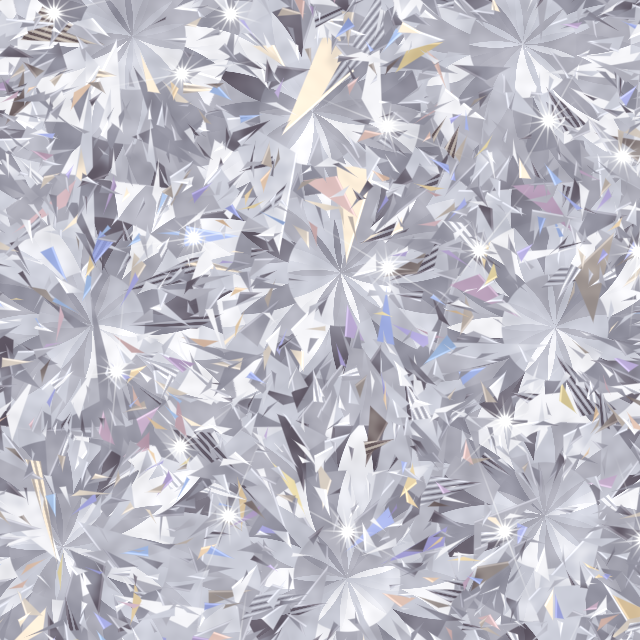
A WebGL 2 fragment shader for this texture:

```glsl
#version 300 es
precision highp float;
// Crowded brilliant-cut crystals: radial facets, splintered shards and star glints.
#define GEM_GRID 2.8
#define SHARD_LAYERS 6
#define SHARD_GRID 6.0
#define SHARD_RATIO 1.45
#define STAR_GRID 4.3
#define STAR_RAYS 7
#define RAY_WIDTH 0.0024
#define RING_WIDTH 0.085
#define SOFT 0.0015
#define TAU 6.28318

uniform vec2 u_resolution;
out vec4 fragColor;

vec3 hash(vec2 cell, float seed) {
    uvec3 v = uvec3(ivec3(vec3(cell, seed) + 64.0));
    v = v * 1664525u + 1013904223u;
    v.x += v.y * v.z; v.y += v.z * v.x; v.z += v.x * v.y;
    v ^= v >> 16u;
    v.x += v.y * v.z; v.y += v.z * v.x; v.z += v.x * v.y;
    return vec3(v >> 8u) / 16777216.0;
}

vec2 unit(float angle) { return vec2(cos(angle), sin(angle)); }
float cross2(vec2 a, vec2 b) { return a.x * b.y - a.y * b.x; }

float corner(vec2 cell, vec2 f, vec2 o) {
    return dot(unit(TAU * hash(cell + o, 50.0).x), f - o);
}

float gradientNoise(vec2 p) {
    vec2 i = floor(p), f = p - i, w = f * f * (3.0 - 2.0 * f);
    return mix(mix(corner(i, f, vec2(0, 0)), corner(i, f, vec2(1, 0)), w.x),
               mix(corner(i, f, vec2(0, 1)), corner(i, f, vec2(1, 1)), w.x), w.y);
}

// Tone from 0 to 1, spaced so that even tones give the wanted shares.
vec3 crystalColor(float tone) {
    vec3 c = mix(vec3(0.38, 0.35, 0.40), vec3(0.57, 0.57, 0.625), smoothstep(-0.04, 0.15, tone));
    c = mix(c, vec3(0.69, 0.69, 0.735), smoothstep(0.15, 0.42, tone));
    c = mix(c, vec3(0.80, 0.81, 0.855), smoothstep(0.42, 0.71, tone));
    return mix(c, vec3(0.96, 0.96, 0.975), smoothstep(0.71, 0.93, tone));
}

// Offset from the nearest gem centre, its id, and the gap to the next gem.
vec2 nearestGem(vec2 p, out vec2 id, out float gap) {
    vec2 base = floor(p * GEM_GRID), offset = vec2(0.0);
    float best = 9.0, second = 9.0;
    for (int k = 0; k < 9; k++) {
        vec2 cell = base + vec2(k % 3 - 1, k / 3 - 1);
        vec2 d = p - (cell + 0.25 + 0.5 * hash(cell, 1.0).xy) / GEM_GRID;
        float r = length(d);
        if (r < best) { second = best; best = r; offset = d; id = cell; }
        else second = min(second, r);
    }
    gap = second - best;
    return offset;
}

// Rings of alternating triangles around a gem centre.
vec3 gemFacets(vec2 d, vec2 id) {
    float r = length(d), turn = atan(d.y, d.x) / TAU + 0.5;
    vec3 col = vec3(0.0);
    for (int ring = 0; ring < 4; ring++) {
        float start = float(ring) * RING_WIDTH, count = 13.0 + 3.0 * float(ring);
        float u = turn * count, v = (r - start) / RING_WIDTH;
        float e = (v - abs(2.0 * fract(u) - 1.0)) * RING_WIDTH;
        float seed = 7.0 + float(ring) + 10.0 * (id.x + 7.0 * id.y + 20.0);
        float outer = hash(vec2(floor(u), 1.0), seed).x;
        float inner = hash(vec2(mod(floor(u + 0.5), count), 2.0), seed).x;
        float tone = mix(inner, outer, smoothstep(-SOFT, SOFT, e));
        if (ring == 0) tone = 0.3 + 0.6 * tone + 0.2 * dot(d / (r + 0.01), vec2(0.4, -0.9));
        tone += 0.25 * (v - 0.5) * (inner - 0.5);
        col = mix(col, crystalColor(tone), smoothstep(-SOFT, SOFT, r - start + SOFT));
    }
    return col;
}

// Scattered triangles, from broad to fine, mostly pointing at their gem.
vec3 addShards(vec3 col, vec2 p, float mottle) {
    float grid = SHARD_GRID;
    for (int layer = 0; layer < SHARD_LAYERS; layer++) {
        float seed = 300.0 + 3.0 * float(layer), fine = float(layer) / float(SHARD_LAYERS - 1);
        for (int k = 0; k < 9; k++) {
            vec2 cell = floor(p * grid) + vec2(k % 3 - 1, k / 3 - 1);
            vec3 place = hash(cell, seed), shape = hash(cell, seed + 1.0), look = hash(cell, seed + 2.0);
            vec2 centre = (cell + place.xy) / grid, id;
            float len = mix(0.3, 0.8, shape.x) / grid;
            if (distance(p, centre) > 1.3 * len) continue;
            float gap;
            vec2 d = nearestGem(centre, id, gap);
            if (place.z > mix(0.8, 0.5, fine) * smoothstep(0.02, 0.12, length(d))) continue;
            float spin = (shape.z - 0.5) * (look.z > 0.6 ? TAU : 0.9);
            vec2 axis = unit(atan(d.y, d.x) + spin);
            vec2 q = vec2(dot(p - centre, axis), cross2(axis, p - centre));
            float wide = len * mix(0.14, 0.5, shape.y);
            vec2 a = vec2(-len, 0.0), b = vec2(len * mix(0.1, 1.0, look.y), -wide), c = vec2(len, wide);
            float ab = cross2(normalize(b - a), q - a);
            float bc = cross2(normalize(c - b), q - b), ca = cross2(normalize(a - c), q - c);
            float inside = min(ab, min(bc, ca));
            float tone = look.x + 0.3 * (shape.z - 0.5) * q.x / len + 0.12 * mottle;
            if (fract(look.y * 17.0) > 0.9) tone += 0.35 * sin(q.y * TAU / 0.009);
            vec3 face = crystalColor(tone);
            float hue = fract(look.z * 23.0);
            if (hue > 0.91) face *= vec3(1.05, 0.99, 0.89);
            if (hue < 0.16 * fine) face = mix(face, 0.78 + 0.17 * cos(TAU * (look.y * 0.6 + vec3(0.0, 0.15, 0.45))), 0.75);
            face += 0.14 * step(0.5, shape.y) * smoothstep(2.0 * SOFT, 0.0, abs(ab - SOFT));
            col = mix(col, face, smoothstep(-SOFT, SOFT, inside));
        }
        grid *= SHARD_RATIO;
    }
    return col;
}

// White stars with tapering rays and one long faint streak each.
float starLight(vec2 p) {
    float light = 0.0;
    for (int k = 0; k < 9; k++) {
        vec2 cell = floor(p * STAR_GRID) + vec2(k % 3 - 1, k / 3 - 1);
        vec3 h = hash(cell, 200.0);
        vec2 d = p - (cell + 0.15 + 0.7 * h.xy) / STAR_GRID;
        float r = length(d);
        if (r > 0.15 || h.z > 0.92) continue;
        light += exp(-r * r / 0.00009) + 0.3 * exp(-r / 0.014);
        for (int i = 0; i < STAR_RAYS; i++) {
            vec2 dir = unit(h.z * 3.0 + float(i) * 0.5 * TAU / float(STAR_RAYS));
            float reach = i == 0 ? 0.14 : mix(0.025, 0.055, hash(cell, 210.0 + float(i)).x);
            float fade = max(0.0, 1.0 - abs(dot(d, dir)) / reach);
            light += (i == 0 ? 0.6 : 0.85) * fade * smoothstep(RAY_WIDTH, 0.0, abs(cross2(dir, d)));
        }
    }
    return min(light, 1.0);
}

void main() {
    vec2 p = gl_FragCoord.xy / min(u_resolution.x, u_resolution.y), id;
    float gap, mottle = gradientNoise(p * 16.0) + 0.7 * gradientNoise(p * 47.0);
    vec2 d = nearestGem(p, id, gap);
    vec3 col = gemFacets(d, id) + 0.05 * mottle;
    col = mix(col, vec3(0.8, 0.8, 0.84), 0.6 * smoothstep(0.004, 0.0, gap));
    col = addShards(col, p, mottle);
    col += 0.03 * mottle;
    col = mix(col, vec3(1.0), starLight(p));
    fragColor = vec4(clamp(col, 0.0, 1.0), 1.0);
}
```
